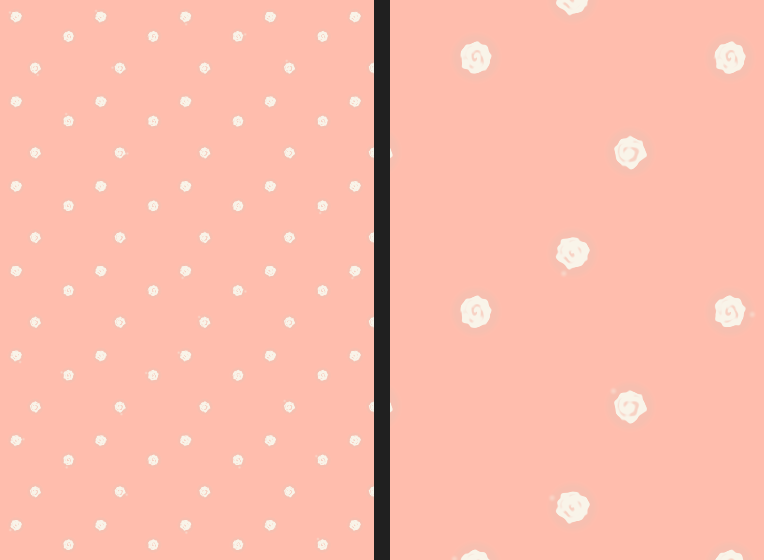
Left, the full canvas; right, a detail of the centre.
Write a Shadertoy shader that draws this pattern.

```glsl
const float TAU = 6.2831853;
const float PERIOD = 0.1513;     // tile side, in canvas heights
const float DOT_RADIUS = 0.061;  // in tile sides
const vec3 PINK = vec3(1.0, 0.743, 0.68);
const vec3 HALO = vec3(0.962, 0.752, 0.69);
const vec3 CHALK = vec3(0.975, 0.955, 0.915);

float hash(vec2 p) {
    return fract(sin(dot(p, vec2(127.1, 311.7))) * 43758.55);
}

vec2 gradient(vec2 cell) {
    float angle = TAU * hash(cell);
    return vec2(cos(angle), sin(angle));
}

float gradientNoise(vec2 p) {
    vec2 i = floor(p), f = fract(p);
    vec2 w = f * f * f * (f * (f * 6.0 - 15.0) + 10.0);
    vec2 e = vec2(0.0, 1.0);
    float low = mix(dot(gradient(i), f), dot(gradient(i + e.yx), f - e.yx), w.x);
    float high = mix(dot(gradient(i + e), f - e), dot(gradient(i + e.yy), f - e.yy), w.x);
    return mix(low, high, w.y);
}

// Fill of a disc of radius 1 with a wobbly rim
float roughDisc(vec2 p, float seed, float blur) {
    float rim = 1.0 + 0.28 * gradientNoise(p * 1.9 + seed);
    return 1.0 - smoothstep(-blur, blur, length(p) - rim);
}

// Bare gaps between the turns of a scribbled spiral
float scribbleGaps(vec2 p, float seed) {
    float radius = length(p);
    float turn = atan(p.y, p.x + 1e-5) / TAU;
    float bend = 0.5 * gradientNoise(p * 1.5 + seed);
    float between = abs(fract(radius * 2.1 - turn + bend) - 0.5);
    float patches = smoothstep(-0.25, 0.2, gradientNoise(p * 1.7 - seed));
    return smoothstep(0.2, 0.45, between) * patches * (1.0 - smoothstep(0.62, 0.9, radius));
}

// One chalk dot per tile, wrapped around its centre
vec3 chalkDots(vec3 base, vec2 tilePos, vec2 centre, float kind, float pixel) {
    vec2 offset = tilePos - centre + 0.5;
    vec2 repeatId = floor(offset);
    vec2 p = (fract(offset) - 0.5) / DOT_RADIUS;
    float blur = 0.75 * pixel / DOT_RADIUS;
    float chance = hash(repeatId + kind * 7.3);
    float seed = 11.7 * kind + 0.25 * chance;

    float halo = 1.0 - smoothstep(1.25, 1.75, length(p));
    float fill = roughDisc(p, seed, blur);
    float gaps = 0.65 * scribbleGaps(p, seed);

    // Occasional faint crumb beside the dot
    vec2 crumbCentre = 1.45 * gradient(repeatId + kind);
    float crumb = 1.0 - smoothstep(0.0, 0.25 + blur, length(p - crumbCentre));
    crumb *= 0.4 * step(0.7, chance);

    vec3 colour = mix(base, HALO, 0.85 * halo);
    return mix(colour, CHALK, max(fill * (1.0 - gaps), crumb));
}

void mainImage(out vec4 fragColor, in vec2 fragCoord) {
    // Tiles are measured from the top left
    vec2 fromTop = vec2(fragCoord.x, iResolution.y - fragCoord.y) / iResolution.y;
    vec2 tilePos = fromTop / PERIOD;
    float pixel = 1.0 / (iResolution.y * PERIOD);

    vec2 centres[3] = vec2[3](vec2(0.190, 0.198), vec2(0.809, 0.430), vec2(0.416, 0.801));
    vec3 colour = PINK;
    for (int i = 0; i < 3; i++) {
        colour = chalkDots(colour, tilePos, centres[i], float(i + 1), pixel);
    }
    fragColor = vec4(colour, 1.0);
}
```
